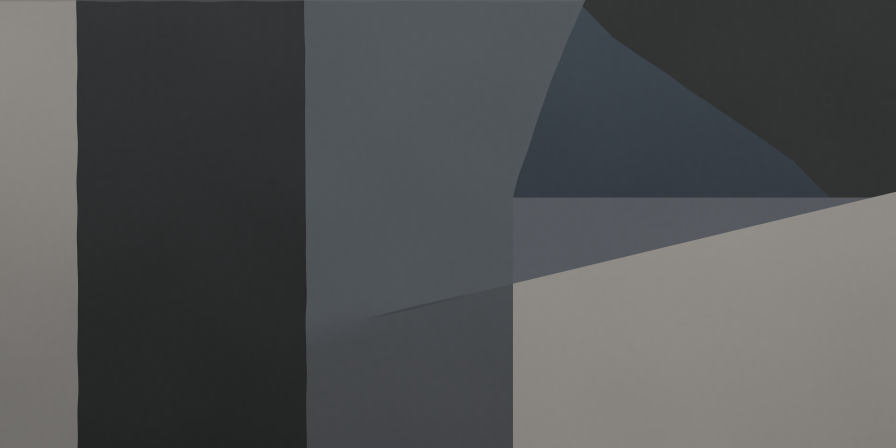
Reproduce this background procedurally as a WebGL 1 fragment shader.

```glsl
precision highp float;
// Hard-edged abstract painting: flat grey, blue and beige panels cut by diagonals.
uniform vec2 u_resolution;

vec2 gradient(vec2 cell) {
  float h = fract(sin(dot(cell, vec2(127.1, 311.7))) * 43758.5);
  return vec2(cos(6.2832 * h), sin(6.2832 * h));
}

// Gradient noise, roughly -0.7 to 0.7
float noise(vec2 p) {
  vec2 i = floor(p), f = p - i;
  vec2 u = f * f * f * (f * (f * 6.0 - 15.0) + 10.0);
  vec2 e = vec2(1.0, 0.0);
  float low = mix(dot(gradient(i), f), dot(gradient(i + e), f - e), u.x);
  float high = mix(dot(gradient(i + e.yx), f - e.yx),
                   dot(gradient(i + 1.0), f - 1.0), u.x);
  return mix(low, high, u.y);
}

// Antialiased coverage, full where d is positive
float cover(float d) {
  return clamp(0.5 + d * u_resolution.y, 0.0, 1.0);
}

void main() {
  // Canvas spans 2 by 1
  vec2 p = gl_FragCoord.xy / u_resolution * vec2(2.0, 1.0);
  float wobble = 0.003 * noise(p * 14.0);

  // Shared edges
  float slope = 0.367 + 0.24 * (p.x - 1.146);
  float shoulder = max(0.987 - 1.04 * (p.x - 1.3),
                       min(0.917 - 0.683 * (p.x - 1.367), 0.641 - 1.01 * (p.x - 1.771)));
  float rise = max(p.y - 0.56, 0.0);
  float panelEdge = 1.145 + rise * (0.366 - 0.2 * (0.987 - p.y));
  float belowSlope = cover(slope - p.y);

  // Dark upper right, blue triangle and pale sliver
  vec3 color = mix(vec3(0.18, 0.185, 0.183), vec3(0.2, 0.205, 0.205), p.y);
  vec3 blue = mix(vec3(0.205, 0.232, 0.262), vec3(0.25, 0.282, 0.315), (p.y - 0.56) * 2.3);
  color = mix(color, blue, cover((shoulder - p.y) * 0.8 + wobble));
  color = mix(color, vec3(0.335, 0.35, 0.372), cover(0.559 - p.y));

  // Beige field below the slope
  vec3 beige = mix(vec3(0.525, 0.51, 0.49), vec3(0.565, 0.55, 0.53), p.y * 2.0);
  beige -= 0.02 * smoothstep(1.6, 2.0, p.x) * (1.0 - p.y);
  color = mix(color, beige, belowSlope);

  // Slate panel, with a darker foot that fades in along the slope
  vec3 slate = mix(vec3(0.3, 0.318, 0.335), vec3(0.325, 0.345, 0.362), p.y);
  vec3 foot = mix(vec3(0.26, 0.268, 0.28), vec3(0.285, 0.298, 0.312), p.y * 2.7);
  float soft = smoothstep(-0.05, 0.05, slope - p.y);
  slate = mix(slate, foot, mix(soft, belowSlope, smoothstep(0.75, 0.92, p.x)));
  slate -= 0.05 * smoothstep(0.005, 0.0, abs(slope - p.y))
         * smoothstep(0.8, 0.9, p.x) * smoothstep(1.1, 0.92, p.x);
  color = mix(color, slate, cover(panelEdge - p.x + wobble * step(0.56, p.y)));

  // Charcoal column and beige strip on the left
  vec3 charcoal = mix(vec3(0.135, 0.142, 0.137), vec3(0.2, 0.208, 0.217), p.y);
  color = mix(color, charcoal, cover(0.685 - 0.005 * p.y - p.x + wobble));
  vec3 strip = mix(vec3(0.44, 0.43, 0.42), vec3(0.55, 0.535, 0.515), smoothstep(0.0, 0.9, p.y));
  color = mix(color, strip, cover(0.174 - 0.003 * p.y - p.x + wobble));

  // Faint mottling and a worn upper rim
  color += 0.008 * noise(p * 5.0) + 0.006 * noise(p * vec2(60.0, 45.0));
  color = mix(color, vec3(0.42), 0.4 * cover(p.y - 0.997 + wobble) * cover(1.3 - p.x));
  gl_FragColor = vec4(color, 1.0);
}
```
